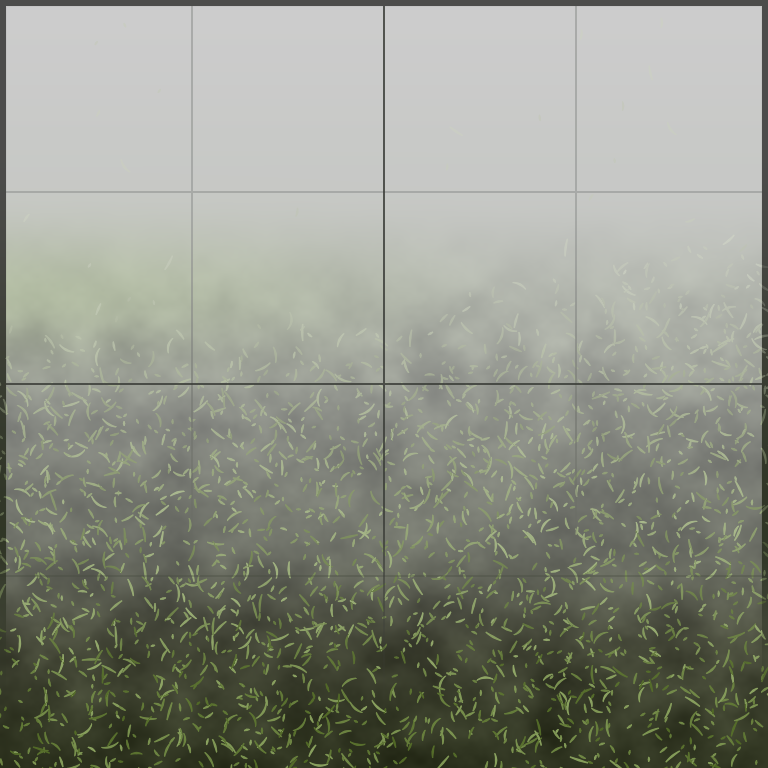
Reproduce this texture procedurally as a WebGL 2 fragment shader.

```glsl
#version 300 es
precision highp float;
uniform vec2 u_resolution;
out vec4 fragColor;

float hash(vec2 p) {
  return fract(sin(dot(p, vec2(127.1, 311.7))) * 43758.5453);
}

float noise(vec2 p) {
  vec2 i = floor(p), f = fract(p);
  f = f * f * (3.0 - 2.0 * f);
  return mix(mix(hash(i), hash(i + vec2(1, 0)), f.x),
             mix(hash(i + vec2(0, 1)), hash(i + 1.0), f.x), f.y);
}

float fbm(vec2 p) {
  float sum = 0.0, amp = 0.5;
  for (int i = 0; i < 4; i++) {
    sum += amp * noise(p);
    p = p * 2.03 + 17.3;
    amp *= 0.5;
  }
  return sum;
}

// Vertical fog gradient, from dark turf to pale sky
vec3 fogColor(float y) {
  vec3 c = mix(vec3(0.19, 0.21, 0.13), vec3(0.27, 0.28, 0.22), smoothstep(0.0, 0.2, y));
  c = mix(c, vec3(0.43, 0.44, 0.405), smoothstep(0.14, 0.31, y));
  c = mix(c, vec3(0.56, 0.57, 0.545), smoothstep(0.26, 0.51, y));
  c = mix(c, vec3(0.71, 0.725, 0.69), smoothstep(0.44, 0.65, y));
  c = mix(c, vec3(0.78, 0.785, 0.775), smoothstep(0.6, 0.76, y));
  return mix(c, vec3(0.8), smoothstep(0.74, 1.0, y));
}

// Scattered bent blades: x is coverage, y is the tint of the top blade
vec2 blades(vec2 uv, float px) {
  vec2 result = vec2(0.0);
  for (int layer = 0; layer < 4; layer++) {
    float seed = float(layer) * 37.0;
    vec2 q = uv * 44.0 + seed * 0.37;
    vec2 cell = floor(q);
    for (int k = 0; k < 9; k++) {
      vec2 id = cell + vec2(k % 3, k / 3) - 1.0;
      float pick = hash(id + seed + 3.1);
      vec2 root = id + vec2(hash(id + seed), hash(id + seed + 9.7));
      float clump = noise(root * 0.35 + seed);
      // Blades reach higher on the right side
      vec2 pos = (root - seed * 0.37) / 44.0;
      float top = 0.57 + 0.12 * smoothstep(0.45, 1.0, pos.x);
      float density = (0.3 + 0.5 * clump) * (1.0 - smoothstep(top - 0.1, top + 0.05, pos.y));
      if (pick > density) continue;
      float angle = (hash(id + seed + 5.3) - 0.5) * 2.6;
      angle += step(0.8, hash(id + seed + 6.9)) * 1.2;
      vec2 d = q - root;
      d = mat2(cos(angle), -sin(angle), sin(angle), cos(angle)) * d;
      d.x += (hash(id + seed + 8.2) - 0.5) * 1.3 * d.y * d.y;
      float size = hash(id + seed + 2.4);
      float halfLen = 0.1 + 0.42 * size * size;
      float taper = 0.075 * (1.0 - 0.4 * abs(d.y) / halfLen);
      float dist = length(vec2(d.x, max(abs(d.y) - halfLen, 0.0))) - taper;
      float aa = 44.0 * px * 0.6;
      float cover = 1.0 - smoothstep(-aa, aa, dist);
      if (cover > result.x) result = vec2(cover, hash(id + seed + 7.7));
    }
  }
  return result;
}

float line(float x, float at, float halfWidth, float px) {
  return 1.0 - smoothstep(halfWidth - px * 0.5, halfWidth + px * 0.5, abs(x - at));
}

void main() {
  vec2 uv = gl_FragCoord.xy / u_resolution;
  float px = 1.0 / min(u_resolution.x, u_resolution.y);
  float fogFade = 1.0 - smoothstep(0.5, 0.75, uv.y);

  // Foggy ground with soft mottling and a green tint on the left
  vec3 color = fogColor(uv.y);
  float mottle = fbm(uv * vec2(18.0, 20.0)) - 0.47;
  color += mottle * mix(0.0, 0.2, fogFade) * vec3(0.95, 1.0, 0.85);
  float haze = exp(-pow((uv.y - 0.62) / 0.085, 2.0)) * (1.0 - smoothstep(0.0, 0.75, uv.x));
  color += haze * vec3(-0.015, 0.008, -0.055);

  // Grass blades paling into the fog
  vec2 blade = blades(uv, px);
  vec3 bladeColor = mix(vec3(0.45, 0.55, 0.27), vec3(0.62, 0.68, 0.51), smoothstep(0.05, 0.42, uv.y));
  bladeColor = mix(bladeColor, vec3(0.78, 0.8, 0.74), smoothstep(0.35, 0.68, uv.y));
  bladeColor += (blade.y - 0.5) * mix(0.26, 0.08, smoothstep(0.1, 0.6, uv.y));
  color = mix(color, bladeColor, blade.x * mix(0.9, 0.6, smoothstep(0.3, 0.65, uv.y)));

  // Pane dividers: faint quarters, then dark centre cross
  float rise = smoothstep(0.22, 0.5, uv.y);
  float quarters = max(line(uv.x, 0.25, 0.001, px), line(uv.x, 0.75, 0.001, px)) * rise;
  quarters = max(quarters, line(uv.y, 0.75, 0.001, px));
  color = mix(color, mix(vec3(0.4, 0.41, 0.38), vec3(0.6, 0.61, 0.6), smoothstep(0.3, 0.75, uv.y)), quarters * 0.8);
  color = mix(color, vec3(0.27, 0.29, 0.24), line(uv.y, 0.25, 0.0008, px) * 0.5);
  float cross = max(line(uv.x, 0.5, 0.0011, px) * smoothstep(0.05, 0.35, uv.y), line(uv.y, 0.5, 0.0011, px));
  color = mix(color, vec3(0.23, 0.24, 0.22), cross * 0.9);

  // Dark frame on the top and sides, sinking into the turf
  float inset = min(min(uv.x, 1.0 - uv.x), 1.0 - uv.y);
  float frame = 1.0 - smoothstep(0.008 - px * 0.5, 0.008 + px * 0.5, inset);
  vec3 frameColor = mix(vec3(0.19, 0.21, 0.15), vec3(0.3, 0.3, 0.295), smoothstep(0.3, 0.85, uv.y));
  frameColor = mix(frameColor, bladeColor * 0.75, blade.x * 0.6 * fogFade);
  color = mix(color, frameColor, frame * smoothstep(0.05, 0.3, uv.y));

  fragColor = vec4(clamp(color, 0.0, 1.0), 1.0);
}
```
